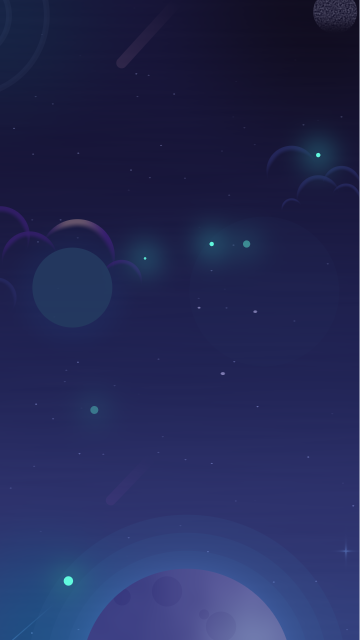
Give the GLSL for this background, as a Shadertoy shader.

```glsl
float fill(float d) { return clamp(0.5 - d * iResolution.x, 0.0, 1.0); }

float disc(vec2 p, vec2 center, float radius) { return fill(length(p - center) - radius); }

vec2 hash2(vec2 p) {
    p = vec2(dot(p, vec2(127.1, 311.7)), dot(p, vec2(269.5, 183.3)));
    return fract(sin(p) * 43758.55);
}

float gradientNoise(vec2 p) {
    vec2 i = floor(p), f = fract(p), u = f * f * (3.0 - 2.0 * f);
    vec2 e = vec2(0.0, 1.0);
    float a = dot(hash2(i) * 2.0 - 1.0, f);
    float b = dot(hash2(i + e.yx) * 2.0 - 1.0, f - e.yx);
    float c = dot(hash2(i + e.xy) * 2.0 - 1.0, f - e.xy);
    float d = dot(hash2(i + e.yy) * 2.0 - 1.0, f - e.yy);
    return mix(mix(a, b, u.x), mix(c, d, u.x), u.y);
}

// Cloud rim: a crescent, sharp outside, soft inside, tapering away from its axis
float crescent(vec2 p, vec2 center, float radius, float axis) {
    vec2 q = p - center;
    float along = dot(normalize(q + 1e-5), vec2(cos(axis), sin(axis)));
    float depth = radius - length(q);
    float taper = smoothstep(-0.1, 0.9, along);
    float width = 0.24 * radius * taper + 0.002;
    return fill(-depth) * (1.0 - smoothstep(0.25, 1.0, depth / width)) * taper;
}

// Capsule that fades from its head to its tail
float comet(vec2 p, vec2 head, vec2 tail, float radius) {
    vec2 axis = tail - head;
    float h = clamp(dot(p - head, axis) / dot(axis, axis), 0.0, 1.0);
    return fill(length(p - head - axis * h) - radius) * (1.0 - h);
}

vec3 sky(vec2 p) {
    float t = p.y / 1.778;
    vec3 c = mix(vec3(0.2, 0.25, 0.49), vec3(0.18, 0.2, 0.43), smoothstep(0.0, 0.2, t));
    c = mix(c, vec3(0.125, 0.135, 0.325), smoothstep(0.17, 0.47, t));
    c = mix(c, vec3(0.092, 0.085, 0.225), smoothstep(0.43, 0.78, t));
    c = mix(c, vec3(0.06, 0.045, 0.11), 0.85 * smoothstep(0.55, 0.05, length(p - vec2(0.9, 1.78))));
    c = mix(c, vec3(0.08, 0.15, 0.27), 0.7 * smoothstep(0.42, 0.0, length(p - vec2(0.0, 1.72))));
    c = mix(c, vec3(0.09, 0.33, 0.52), 0.7 * smoothstep(0.42, 0.0, length(p - vec2(0.12, 0.0))));
    return c + 0.008 * gradientNoise(p * vec2(3.0, 70.0));
}

float stars(vec2 p) {
    vec2 q = p * 15.0, cell = floor(q);
    vec2 seed = hash2(cell), pick = hash2(cell + 71.3);
    vec2 offset = (q - cell - 0.15 - 0.7 * seed) / 15.0;
    return 0.35 * step(0.78, pick.x) * pick.y * fill(length(offset * vec2(0.7, 1.0)) - 0.0015);
}

void mainImage(out vec4 fragColor, in vec2 fragCoord) {
    vec2 p = fragCoord / iResolution.x;
    vec3 color = sky(p);

    // Corner orbits
    for (float i = 0.0; i < 2.0; i++) {
        float d = length(p - vec2(-0.093, 1.735)) - 0.118 - 0.105 * i;
        color += vec3(0.025, 0.027, 0.03) * fill(abs(d) - 0.008) + vec3(0.004, 0.007, 0.01) * fill(d);
    }
    color += vec3(0.09, 0.06, 0.06) * comet(p, vec2(0.338, 1.603), vec2(0.49, 1.77), 0.015);
    color += vec3(0.04, 0.01, 0.03) * comet(p, vec2(0.308, 0.388), vec2(0.42, 0.505), 0.014);
    color += vec3(0.07, 0.11, 0.13) * comet(p, vec2(0.035, 0.0), vec2(0.15, 0.1), 0.0015);
    color += vec3(0.8, 0.85, 1.0) * stars(p);

    // Speckled moon, fading downwards
    vec2 m = p - vec2(0.931, 1.745);
    vec3 moonColor = vec3(0.19, 0.18, 0.28) + 0.25 * gradientNoise(p * 210.0);
    color = mix(color, moonColor, disc(m, vec2(0.0), 0.061) * smoothstep(-0.065, 0.0, m.y));

    // Translucent discs
    color = mix(color, vec3(0.14, 0.2, 0.38), 0.11 * disc(p, vec2(0.734, 0.968), 0.208));
    vec2 bubble = vec2(0.201, 0.979);
    color += vec3(0.0, 0.025, 0.035) * smoothstep(0.2, 0.09, length(p - bubble));

    // Cloud rims: center, radius, axis
    vec4 rims[9] = vec4[9](
        vec4(0.0, 1.122, 0.083, 1.1), vec4(0.082, 1.058, 0.077, 1.75), vec4(0.338, 1.0, 0.056, 1.3),
        vec4(-0.01, 0.951, 0.056, 0.9), vec4(0.81, 1.303, 0.07, 1.9), vec4(0.949, 1.264, 0.053, 1.5),
        vec4(0.884, 1.231, 0.06, 1.8), vec4(0.81, 1.199, 0.028, 1.9), vec4(0.961, 1.229, 0.039, 1.3));
    vec3 violet = vec3(0.21, 0.12, 0.43), navy = vec3(0.15, 0.16, 0.38);
    for (int i = 0; i < 9; i++) {
        vec4 r = rims[i];
        color = mix(color, i < 3 ? violet : navy, 0.8 * crescent(p, r.xy, r.z, r.w));
    }
    vec3 dusk = mix(vec3(0.4, 0.33, 0.42), violet, smoothstep(0.22, 0.3, p.x));
    dusk = mix(violet, dusk, smoothstep(0.12, 0.19, p.x));
    color = mix(color, dusk, crescent(p, vec2(0.215, 1.065), 0.104, 1.2));
    color = mix(color, vec3(0.14, 0.225, 0.375), 0.9 * disc(p, bubble, 0.111));

    // Planet with stepped halos and craters
    vec2 q = p - vec2(0.519, -0.095);
    float radius = length(q);
    for (float i = 0.0; i < 3.0; i++)
        color = mix(color, vec3(0.21, 0.38, 0.61), 0.14 * fill(radius - 0.343 - 0.05 * i));
    color += vec3(0.03, 0.05, 0.07) * exp(-max(radius - 0.293, 0.0) * 18.0);
    vec3 ground = mix(vec3(0.24, 0.25, 0.52), vec3(0.36, 0.36, 0.61), smoothstep(-0.2, 0.2, q.x));
    ground = mix(ground, vec3(0.46, 0.52, 0.7), 0.7 * smoothstep(0.22, 0.0, length(q - vec2(0.19, 0.08))));
    float craters = disc(q, vec2(-0.055, 0.23), 0.042) + disc(q, vec2(0.048, 0.166), 0.014)
        + disc(q, vec2(0.095, 0.132), 0.042) + disc(q, vec2(-0.18, 0.215), 0.024);
    ground -= vec3(0.02, 0.025, 0.02) * craters - 0.02 * gradientNoise(q * 14.0);
    color = mix(color, ground, fill(radius - 0.293));

    // Fireflies: position, core radius, brightness
    vec4 fireflies[6] = vec4[6](
        vec4(0.884, 1.347, 0.006, 1.0), vec4(0.588, 1.1, 0.006, 1.0), vec4(0.685, 1.1, 0.01, 0.45),
        vec4(0.403, 1.06, 0.0035, 0.9), vec4(0.262, 0.639, 0.011, 0.35), vec4(0.19, 0.164, 0.013, 1.0));
    for (int i = 0; i < 6; i++) {
        vec4 f = fireflies[i];
        float d = length(p - f.xy);
        color = mix(color, vec3(0.16, 0.45, 0.52), 0.42 * f.w * exp(-d * d * 280.0));
        color = mix(color, vec3(0.38, 0.98, 0.87), f.w * fill(d - f.z));
    }

    // Bright stars and a four-pointed sparkle
    vec2 s = abs(p - vec2(0.961, 0.247));
    color += vec3(0.25, 0.38, 0.45) * exp(-(s.x + s.y) * 90.0 - min(s.x, s.y) * 500.0);
    vec2 wide = vec2(0.7, 1.0);
    float bright = disc(p * wide, vec2(0.709, 0.912) * wide, 0.0035)
        + disc(p * wide, vec2(0.619, 0.74) * wide, 0.004) + disc(p * wide, vec2(0.553, 0.923) * wide, 0.0025);
    color += vec3(0.36, 0.34, 0.36) * bright;

    // Pale right border
    color = mix(color, vec3(0.85, 0.87, 0.92), 0.6 * fill(0.9975 - p.x));

    fragColor = vec4(color, 1.0);
}
```
